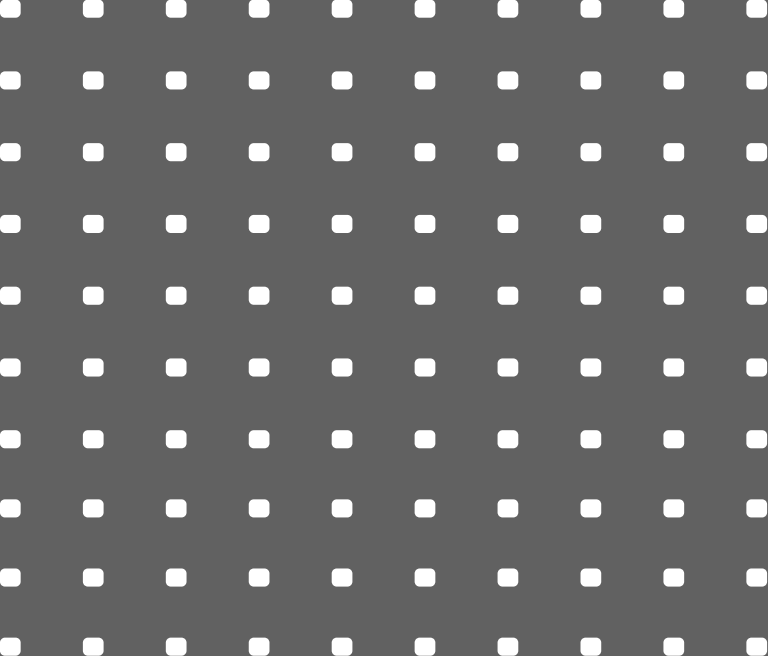
Write a Shadertoy shader that draws this pattern.

```glsl
#define GROUND_COLOR vec3(0.38)
#define TILE_COLOR vec3(1.0)
#define FIRST_TILE vec2(0.0157, 0.0142)
#define COLUMN_PITCH 0.12643
#define LOWER_ROW_PITCH 0.1054
#define UPPER_ROW_PITCH 0.1094
#define LOWER_ROWS 3.0
#define TILE_HALF_SIZE vec2(0.0158, 0.0138)
#define CORNER_RADIUS 0.0078

float roundedBox(vec2 p, vec2 halfSize, float radius) {
    vec2 q = abs(p) - halfSize + radius;
    return length(max(q, 0.0)) + min(max(q.x, q.y), 0.0) - radius;
}

// Signed offset from the nearest multiple of the pitch
float repeatCentered(float x, float pitch) {
    return x - pitch * round(x / pitch);
}

void mainImage(out vec4 fragColor, in vec2 fragCoord) {
    // Lengths are fractions of the canvas height
    float pixel = 1.0 / iResolution.y;
    vec2 p = fragCoord * pixel - FIRST_TILE;

    // The lower rows sit slightly closer together
    float seam = LOWER_ROWS * LOWER_ROW_PITCH;
    float rowPitch = p.y < seam ? LOWER_ROW_PITCH : UPPER_ROW_PITCH;
    vec2 cell = vec2(repeatCentered(p.x, COLUMN_PITCH),
                     repeatCentered(p.y - seam, rowPitch));

    // Antialiased tile over the flat ground
    float dist = roundedBox(cell, TILE_HALF_SIZE, CORNER_RADIUS);
    float coverage = clamp(0.5 - dist / pixel, 0.0, 1.0);
    fragColor = vec4(mix(GROUND_COLOR, TILE_COLOR, coverage), 1.0);
}
```
